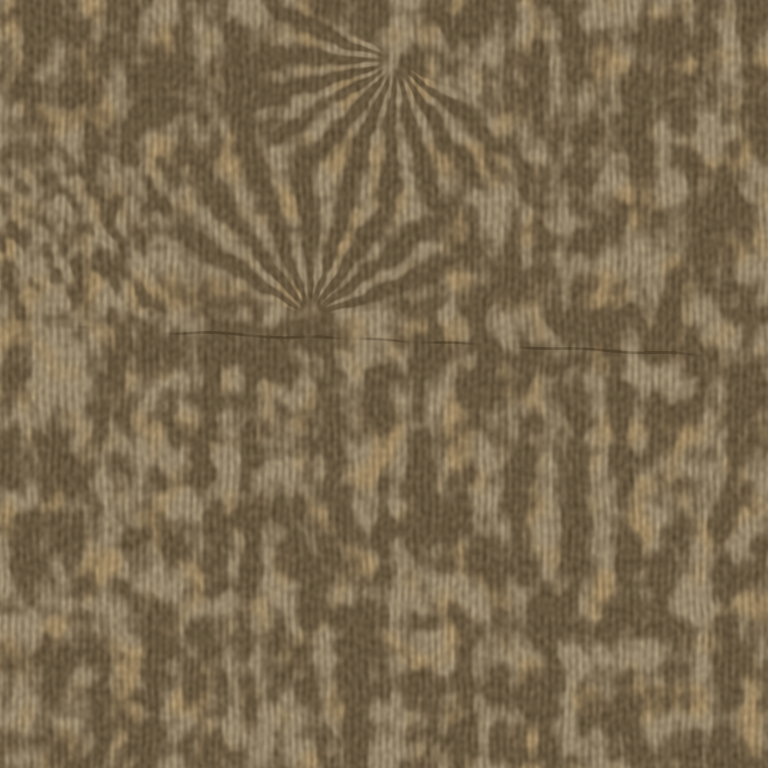
Reproduce this texture procedurally as a WebGL 1 fragment shader.

```glsl
precision highp float;
// Worn ribbed knit in brown and straw: broken upright patches, two fans of
// rays and a faint seam. Stretched gradient noises give a coverage value,
// which fine vertical ribs and stitch grain then shade along a colour ramp.

uniform vec2 u_resolution;

#define RIBS 110.0
#define RIB_DEPTH 0.13
#define GRAIN 0.17
#define PATCH_SCALE vec2(25.0, 12.0)
#define PATCH_EDGE vec2(-0.22, 0.40)
#define FAN_RAYS 20.0
#define DARK_YARN vec3(0.360, 0.300, 0.212)
#define LIGHT_YARN vec3(0.660, 0.588, 0.464)
#define WARM_TINT vec3(0.035, 0.006, -0.035)

vec2 gradientAt(vec2 cell) {
  vec3 q = fract(vec3(cell.xyx) * vec3(0.1031, 0.1030, 0.0973));
  q += dot(q, q.yzx + 33.33);
  float angle = 6.28318 * fract((q.x + q.y) * q.z);
  return vec2(cos(angle), sin(angle));
}

// Gradient noise, roughly -1 to 1
float noise(vec2 p) {
  vec2 i = floor(p), f = fract(p);
  vec2 w = f * f * f * (f * (f * 6.0 - 15.0) + 10.0);
  vec2 e = vec2(0.0, 1.0);
  float low = mix(dot(gradientAt(i), f),
                  dot(gradientAt(i + e.yx), f - e.yx), w.x);
  float high = mix(dot(gradientAt(i + e.xy), f - e.xy),
                   dot(gradientAt(i + e.yy), f - e.yy), w.x);
  return 1.4 * mix(low, high, w.y);
}

// Columns and rows of broken blocks
float wovenPatches(vec2 p) {
  float blocks = 0.50 * noise(p * PATCH_SCALE + 3.7);
  float columns = 0.38 * noise(p * vec2(31.0, 6.0) + 17.3);
  float rows = 0.34 * noise(p * vec2(8.0, 25.0) + 41.9);
  float flecks = 0.36 * noise(p * vec2(56.0, 36.0) + 63.1);
  return blocks + columns + rows + flecks;
}

// Smaller slanted blotches, lighter on the whole
float mottle(vec2 p) {
  vec2 slanted = vec2(p.x + 0.35 * p.y, p.y);
  return 0.14 + 0.60 * noise(slanted * vec2(44.0, 25.0) + 8.2)
              + 0.32 * noise(p * vec2(70.0, 48.0) + 29.4);
}

// Replaces the pattern by rays spreading from a centre about an axis
float addFan(float pattern, vec2 p, vec2 centre, float axisAngle,
             float spread, float reach) {
  vec2 d = p - centre;
  vec2 axis = vec2(cos(axisAngle), sin(axisAngle));
  float r = length(d) + 0.0001;
  float along = dot(d, axis);
  float angle = atan(axis.x * d.y - axis.y * d.x, along);
  float bend = 0.9 * noise(p * 13.0 + centre * 50.0);
  float rays = 0.36 * cos(angle * FAN_RAYS + bend) - 0.03;
  rays += 0.30 * noise(p * 24.0 + 5.0) + 0.28 * noise(p * 52.0 + 71.0);
  float ends = reach * (1.0 + 0.25 * noise(vec2(angle * 5.0, reach * 90.0)));
  float mask = smoothstep(0.015, 0.04, r)
             * (1.0 - smoothstep(ends * 0.82, ends * 1.08, r))
             * smoothstep(cos(spread), cos(spread) + 0.22, along / r);
  return mix(pattern, rays, 0.92 * mask);
}

void main() {
  vec2 p = gl_FragCoord.xy / u_resolution;
  vec2 cloth = p + 0.004 * vec2(noise(p * 19.0), noise(p * 19.0 + 37.0));

  // Light and dark figure
  float pattern = wovenPatches(cloth);
  float corner = (1.0 - smoothstep(0.20, 0.31, p.x))
               * smoothstep(0.56, 0.60, p.y)
               * (1.0 - smoothstep(0.76, 0.83, p.y));
  pattern = mix(pattern, mottle(cloth), corner);
  pattern = addFan(pattern, cloth, vec2(0.405, 0.585), 1.45, 1.38, 0.245);
  pattern = addFan(pattern, cloth, vec2(0.515, 0.920), -2.10, 1.75, 0.19);
  pattern += 0.10 * noise(p * 4.0 + 11.0);
  float cover = smoothstep(PATCH_EDGE.x, PATCH_EDGE.y, pattern);

  // Ribs and stitches, faded out where pixels are too coarse for them
  float detail = 1.0 - smoothstep(0.25, 0.5, RIBS / u_resolution.x);
  float ribX = p.x * RIBS + 0.35 * noise(p * vec2(9.0, 14.0) + 53.0);
  float rib = cos(6.28318 * ribX)
            * (0.85 + 0.7 * noise(vec2(ribX * 0.6, p.y * 45.0)));
  float grain = noise(vec2(ribX * 1.1, p.y * 95.0) + 7.0)
              + 0.5 * noise(p * vec2(150.0, 125.0) + 19.0);
  float tone = 0.14 + 0.66 * cover
             + detail * RIB_DEPTH * rib * (0.6 + 0.5 * cover)
             + GRAIN * grain * (0.6 + 0.4 * detail);

  // Thin, broken seam
  float seamY = 0.577 - 0.042 * p.x + 0.003 * noise(vec2(p.x * 14.0, 2.5));
  float seam = 1.0 - smoothstep(0.0006, 0.0028, abs(p.y - seamY));
  seam *= smoothstep(0.08, 0.14, p.x) * (1.0 - smoothstep(0.86, 0.93, p.x));
  seam *= smoothstep(-0.35, 0.25, noise(vec2(p.x * 17.0, 9.3)));
  tone -= 0.34 * seam;

  // Yarn colours, with warmer straw on some light patches
  vec3 colour = mix(DARK_YARN, LIGHT_YARN, clamp(tone, -0.12, 1.12));
  float warmth = smoothstep(-0.1, 0.6, noise(p * vec2(21.0, 17.0) + 87.0));
  colour += WARM_TINT * cover * (warmth - 0.25);
  gl_FragColor = vec4(colour, 1.0);
}
```
